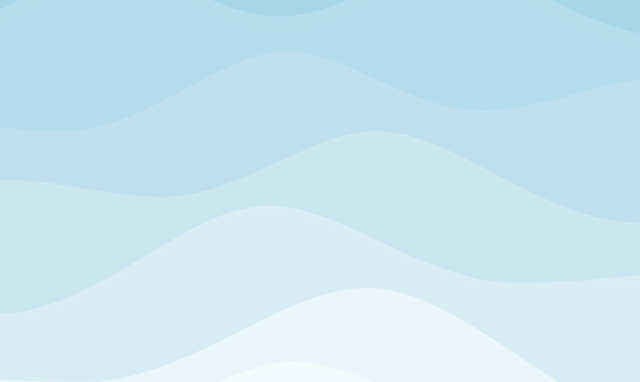
Reproduce this background procedurally as a Shadertoy shader.

```glsl
// Layered pale blue waves, growing lighter toward the bottom of the canvas.
// Each wave eases between its crests and troughs, and the layers
// are painted from back to front with a faint sheen under each crest line.

// Height change from point a to point b, sagging a little to sharpen crests
float easeStep(float x, vec2 a, vec2 b) {
    float s = smoothstep(a.x, b.x, x);
    float rise = b.y - a.y;
    return rise * s - 0.15 * abs(rise) * s * (1.0 - s);
}

// Smooth curve through five successive turning points
float wave(float x, vec2 a, vec2 b, vec2 c, vec2 d, vec2 e) {
    return a.y + easeStep(x, a, b) + easeStep(x, b, c)
               + easeStep(x, c, d) + easeStep(x, d, e);
}

// Fill the area below a wave height with an antialiased edge
void paintBelow(inout vec3 color, float y, float height, vec3 tint) {
    float depth = height - y;
    float pixel = 1.0 / iResolution.y;
    vec3 layer = tint + vec3(0.008, 0.005, 0.0) * exp(-max(depth, 0.0) * 22.0);
    color = mix(color, layer, smoothstep(-pixel, pixel, depth));
}

void mainImage(out vec4 fragColor, in vec2 fragCoord) {
    vec2 uv = fragCoord / iResolution.xy;
    float x = uv.x, y = uv.y;

    // Deepest blue at the top
    vec3 color = vec3(0.655, 0.838, 0.910);

    // Upper waves
    paintBelow(color, y, wave(x, vec2(-0.09, 0.935), vec2(0.17, 1.096),
        vec2(0.436, 0.957), vec2(0.703, 1.091), vec2(1.04, 0.907)),
        vec3(0.706, 0.863, 0.924));
    paintBelow(color, y, wave(x, vec2(-0.143, 0.685), vec2(0.098, 0.657),
        vec2(0.449, 0.865), vec2(0.753, 0.711), vec2(1.02, 0.792)),
        vec3(0.741, 0.875, 0.935));

    // Middle waves
    paintBelow(color, y, wave(x, vec2(-0.2, 0.5), vec2(0.02, 0.528),
        vec2(0.254, 0.485), vec2(0.586, 0.657), vec2(1.0, 0.417)),
        vec3(0.788, 0.901, 0.943));
    paintBelow(color, y, wave(x, vec2(-0.3, 0.2), vec2(-0.007, 0.178),
        vec2(0.419, 0.461), vec2(0.807, 0.259), vec2(1.17, 0.3)),
        vec3(0.845, 0.925, 0.957));

    // Near-white foreground
    paintBelow(color, y, wave(x, vec2(-0.15, 0.015), vec2(0.13, 0.0),
        vec2(0.573, 0.246), vec2(1.107, -0.146), vec2(1.4, -0.1)),
        vec3(0.912, 0.959, 0.980));
    paintBelow(color, y, wave(x, vec2(-0.2, -0.06), vec2(0.195, -0.065),
        vec2(0.456, 0.054), vec2(0.729, -0.054), vec2(1.2, -0.06)),
        vec3(0.943, 0.975, 0.988));

    fragColor = vec4(color, 1.0);
}
```
